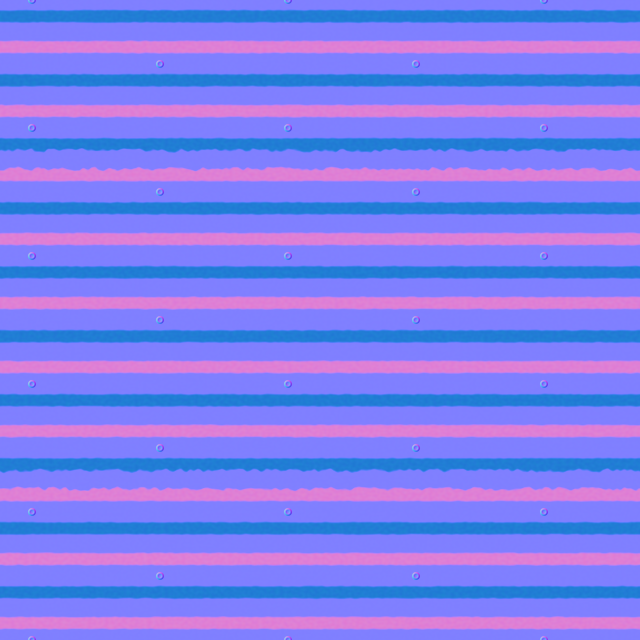
This texture map is drawn by a three.js fragment shader. Its source:

```glsl
varying vec2 vUv;

const float RIBS = 10.0;
const float SCREW_COLUMNS = 5.0;
const float SLOPE = 1.12;

vec2 latticeGradient(vec2 cell, vec2 period) {
  vec2 c = mod(cell, period);
  float angle = 6.2832 * fract(sin(dot(c, vec2(127.1, 311.7))) * 43758.545);
  return vec2(cos(angle), sin(angle));
}

// Gradient noise that wraps after a whole number of cells
float wrapNoise(vec2 uv, vec2 period) {
  vec2 p = uv * period;
  vec2 i = floor(p);
  vec2 f = p - i;
  vec2 w = f * f * f * (f * (f * 6.0 - 15.0) + 10.0);
  vec2 e = vec2(1.0, 0.0);
  float a = dot(latticeGradient(i, period), f);
  float b = dot(latticeGradient(i + e.xy, period), f - e.xy);
  float c = dot(latticeGradient(i + e.yx, period), f - e.yx);
  float d = dot(latticeGradient(i + e.xx, period), f - e.xx);
  return mix(mix(a, b, w.x), mix(c, d, w.x), w.y);
}

float softBand(float t, float start, float end, float soft) {
  return smoothstep(start - soft, start + soft, t)
       * (1.0 - smoothstep(end - soft, end + soft, t));
}

// Signed steepness of the trapezoidal rib: falling flank, then rising flank
float ribSlope(float t, float soft) {
  return softBand(t, 0.645, 0.825, soft) - softBand(t, 0.165, 0.345, soft);
}

// Staggered screw heads on the ridges: rounded rim around a shallow dish
vec2 screwTilt(vec2 uv, float down, float radius) {
  float row = floor(down + 0.5);
  float column = floor(uv.x * SCREW_COLUMNS);
  float present = 1.0 - mod(row + column, 2.0);
  vec2 d = vec2((fract(uv.x * SCREW_COLUMNS) - 0.25) / SCREW_COLUMNS,
                (row - down) / RIBS) / radius;
  float r = length(d);
  float rim = softBand(r, 0.68, 0.95, 0.18);
  float dish = softBand(r, 0.2, 0.5, 0.15);
  return present * (0.75 * rim - 0.3 * dish) * d / max(r, 0.01);
}

void main() {
  float down = (1.0 - vUv.y) * RIBS;
  float t = fract(down);

  // Ragged flank edges, strongest along the valley of every fifth rib
  float worn = 1.0 - step(0.5, abs(mod(floor(down), 5.0) - 2.0));
  float valley = softBand(t, 0.3, 0.69, 0.03);
  float ragged = wrapNoise(vUv, vec2(90.0, 40.0));
  float jitter = ragged * (0.012 + 0.045 * worn * valley);
  float slope = ribSlope(t + jitter, 0.022);

  // Fine grain, more visible on the flanks
  float grainUp = wrapNoise(vUv, vec2(180.0, 160.0));
  float grainSide = wrapNoise(vUv + 0.37, vec2(150.0, 190.0));
  float grainAmount = 0.012 + 0.09 * abs(slope);

  // Tangent frame is turned a quarter: red points up, green points left
  vec2 screw = screwTilt(vUv, down, 0.0064);
  vec2 tilt = vec2(slope * SLOPE, min(slope, 0.0) * 0.03);
  tilt += vec2(grainUp, grainSide) * grainAmount;
  tilt += vec2(screw.y, -screw.x);

  vec3 normal = normalize(vec3(tilt, 1.0));
  gl_FragColor = vec4(normal * 0.5 + 0.5, 1.0);
}
```
